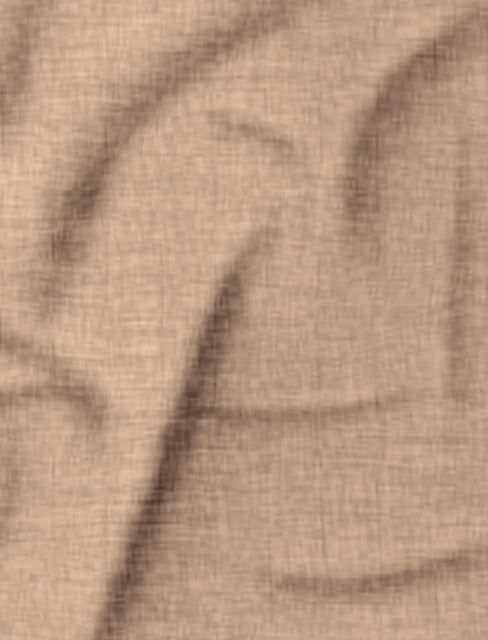
This texture is drawn by a Shadertoy shader. Its source:

```glsl
// Draped beige linen: soft folds over a fine, slubby plain weave.
// Each fold is a cubic curve with its own falloff on the lit and shaded side;
// the weave is stretched value noise crossed with thin ribs.
#define CLOTH vec3(0.805, 0.685, 0.582)
#define SHADE_TINT vec3(1.0, 0.96, 0.85)
#define THREADS 200.0
#define WEAVE_DEPTH 0.085
#define SLUB_DEPTH 0.075
#define RIB_SPACING 0.085
#define RIB_DEPTH 0.07
#define CRUMPLE 0.016
#define FOLD_DEPTH 1.0
#define CURVE_STEPS 16

float hash(vec2 p) {
    return fract(sin(dot(p, vec2(127.1, 311.7))) * 43758.5453);
}

float noise(vec2 p) {
    vec2 i = floor(p), f = fract(p);
    f = f * f * (3.0 - 2.0 * f);
    return mix(mix(hash(i), hash(i + vec2(1, 0)), f.x),
               mix(hash(i + vec2(0, 1)), hash(i + vec2(1, 1)), f.x), f.y);
}

float fbm(vec2 p) {
    float sum = 0.0, amp = 0.5;
    for (int i = 0; i < 4; i++) {
        sum += amp * noise(p);
        p = p * 2.03 + 17.0;
        amp *= 0.5;
    }
    return sum;
}

vec2 cubic(vec2 a, vec2 b, vec2 c, vec2 d, float t) {
    float u = 1.0 - t;
    return u * u * u * a + 3.0 * u * t * (u * b + t * c) + t * t * t * d;
}

// Shadow of one fold; widths are (left, right) of the direction of travel
float fold(vec2 p, vec2 a, vec2 b, vec2 c, vec2 d, vec2 widths) {
    float best = 1e3, side = 1.0, along = 0.0;
    vec2 start = a;
    for (int i = 1; i <= CURVE_STEPS; i++) {
        vec2 end = cubic(a, b, c, d, float(i) / float(CURVE_STEPS));
        vec2 v = end - start, w = p - start;
        float h = clamp(dot(w, v) / dot(v, v), 0.0, 1.0);
        float dist = length(w - v * h);
        if (dist < best) {
            best = dist;
            side = v.y * w.x - v.x * w.y;
            along = (float(i) - 1.0 + h) / float(CURVE_STEPS);
        }
        start = end;
    }
    float x = best / (side > 0.0 ? widths.y : widths.x);
    float taper = smoothstep(0.0, 0.3, along) * smoothstep(1.0, 0.7, along);
    float glow = 0.16 * exp(-(x - 2.6) * (x - 2.6)) * step(side, 0.0);
    return taper * (exp(-x * x) - glow);
}

// Sum of all fold shadows
float drape(vec2 p) {
    float s = 0.0;
    // Long central fold with its cast shadow
    s += 0.23 * fold(p, vec2(0.0, -0.3), vec2(0.35, 0.31), vec2(0.28, 0.58), vec2(0.47, 0.68), vec2(0.016, 0.032));
    s += 0.12 * fold(p, vec2(0.0, -0.3), vec2(0.35, 0.31), vec2(0.28, 0.5), vec2(0.38, 0.6), vec2(0.035, 0.09));
    // Upper sweeping folds
    s += 0.19 * fold(p, vec2(0.06, 0.50), vec2(0.14, 0.80), vec2(0.24, 0.90), vec2(0.64, 1.08), vec2(0.042, 0.026));
    s += 0.19 * fold(p, vec2(0.56, 0.52), vec2(0.53, 0.80), vec2(0.56, 0.89), vec2(0.88, 1.05), vec2(0.016, 0.048));
    s += 0.14 * fold(p, vec2(0.02, 0.44), vec2(0.10, 0.55), vec2(0.11, 0.66), vec2(0.20, 0.78), vec2(0.045, 0.030));
    s += 0.14 * fold(p, vec2(-0.03, 0.74), vec2(0.02, 0.86), vec2(0.02, 0.95), vec2(0.12, 1.15), vec2(0.035, 0.030));
    s += 0.12 * fold(p, vec2(0.31, 0.82), vec2(0.38, 0.81), vec2(0.43, 0.79), vec2(0.50, 0.74), vec2(0.012, 0.028));
    // Left hand ripples
    s += 0.16 * fold(p, vec2(-0.12, 0.49), vec2(0.05, 0.46), vec2(0.13, 0.41), vec2(0.20, 0.32), vec2(0.018, 0.022));
    s += 0.15 * fold(p, vec2(-0.13, 0.30), vec2(0.05, 0.43), vec2(0.18, 0.43), vec2(0.16, 0.22), vec2(0.014, 0.028));
    s += 0.12 * fold(p, vec2(-0.03, 0.10), vec2(0.02, 0.20), vec2(0.0, 0.25), vec2(0.03, 0.38), vec2(0.03, 0.03));
    // Right hand puckers
    s += 0.13 * fold(p, vec2(0.25, 0.38), vec2(0.38, 0.33), vec2(0.52, 0.34), vec2(0.72, 0.41), vec2(0.010, 0.022));
    s += 0.17 * fold(p, vec2(0.34, 0.12), vec2(0.52, 0.06), vec2(0.64, 0.09), vec2(0.86, 0.18), vec2(0.014, 0.028));
    s += 0.10 * fold(p, vec2(0.70, 0.26), vec2(0.72, 0.45), vec2(0.70, 0.60), vec2(0.73, 0.85), vec2(0.014, 0.028));
    return s;
}

// Signed thread relief: crossing yarns, uneven slubs and spaced ribs
float weave(vec2 q) {
    float weft = noise(q * vec2(0.30, 1.0) * THREADS) - 0.5;
    float warp = noise(q.yx * vec2(0.30, 1.0) * THREADS + 40.0) - 0.5;
    float slubs = noise(q * vec2(9.0, 150.0)) + 0.6 * noise(q * vec2(150.0, 9.0) + 70.0) - 0.8;
    float cell = q.x / RIB_SPACING + 0.55;
    float offset = (fract(cell) - 0.5) * RIB_SPACING;
    float broken = smoothstep(0.25, 0.9, noise(vec2(floor(cell) * 7.3, q.y * 26.0)));
    float rib = exp(-offset * offset / 6e-6) * broken;
    return WEAVE_DEPTH * (weft + warp) + SLUB_DEPTH * slubs * (0.4 + noise(q * 7.0)) - RIB_DEPTH * rib;
}

void mainImage(out vec4 fragColor, in vec2 fragCoord) {
    vec2 p = fragCoord / iResolution.y;
    vec2 sway = vec2(fbm(p * 4.0), fbm(p * 4.0 + 31.0)) - 0.47;
    vec2 ripple = vec2(noise(p * 34.0), noise(p * 34.0 + 9.0)) - 0.5;

    float shadow = FOLD_DEPTH * drape(p + 0.03 * sway + 0.007 * ripple);
    float edge = mix(0.13, 0.40, smoothstep(0.0, 0.65, p.y));
    float broad = 0.055 * smoothstep(-0.02, 0.16, p.x - edge) + 0.08 * (fbm(p * 3.0 + 5.0) - 0.4);
    float grain = weave(p + 0.035 * sway) * (0.75 + 1.2 * clamp(shadow, 0.0, 0.25));
    float bumps = CRUMPLE * (noise(p * 85.0) - 0.5) * (1.0 + 8.0 * clamp(shadow, 0.0, 0.25));

    float tone = grain + bumps - shadow - broad;
    fragColor = vec4(clamp(CLOTH + SHADE_TINT * tone, 0.0, 1.0), 1.0);
}
```
